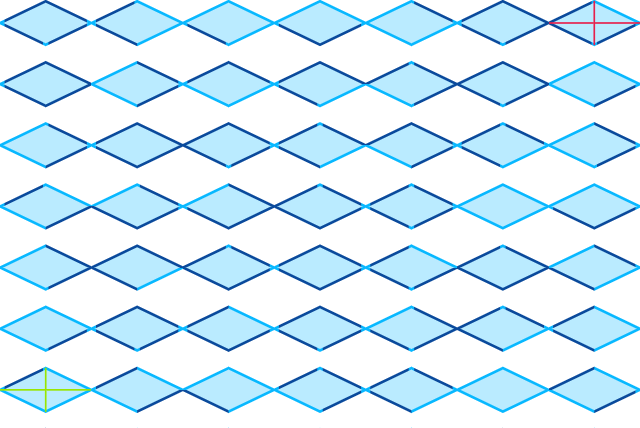
Reproduce this pattern procedurally as a WebGL 1 fragment shader.

```glsl
precision highp float;
uniform vec2 u_resolution;

float hash(vec2 p) {
  return fract(sin(dot(p, vec2(127.1, 311.7))) * 43758.5453);
}

// Antialiased coverage of a signed distance, in units of one cell height
float cover(float d) {
  return clamp(0.5 - d * u_resolution.y / 7.0, 0.0, 1.0);
}

// 1 when the edge on the given side of a diamond is bright; likelier near the border
float edgeLit(vec2 id, vec2 side) {
  vec2 r = abs(id - 3.0) / 3.0;
  float reach = max(r.x, r.y);
  return step(hash(id + side * vec2(17.0, 29.0)), 0.1 + 0.28 * reach * reach);
}

void main() {
  // 7 by 7 cells, each 1.5 wide and 1 high
  vec2 grid = gl_FragCoord.xy / u_resolution * 7.0;
  vec2 shifted = grid - vec2(0.0, 0.124);
  vec2 id = mod(floor(shifted), 7.0);
  vec2 q = (fract(shifted) - 0.5) * vec2(1.5, 1.0);
  vec2 a = abs(q);

  // Diamond distance
  vec2 radius = vec2(0.745, 0.356);
  float d = (dot(a, radius.yx) - radius.x * radius.y) / length(radius);

  // Each of the four edges picks its own shade
  float upper = step(0.0, q.y);
  float lit = mix(edgeLit(id, vec2(0.0, upper)), edgeLit(id, vec2(1.0, upper)), cover(-q.x));

  // Bright tips: top and bottom, then the joints shared by neighbours
  float tip = step(hash(id + vec2(53.0, 9.0 * upper)), 0.45);
  lit = max(lit, tip * cover(a.x - 0.045));
  vec2 jointId = mod(vec2(floor(grid.x + 0.5), id.y), 7.0);
  float joint = step(hash(jointId + 31.0), 0.7);
  lit = max(lit, joint * cover(0.675 - a.x));

  // Fill and outline
  vec3 lineColor = mix(vec3(0.04, 0.29, 0.61), vec3(0.03, 0.72, 1.0), lit);
  vec3 color = mix(vec3(1.0), vec3(0.73, 0.92, 1.0), cover(d));
  color = mix(color, lineColor, cover(abs(d) - 0.0215));

  // Crosses in the first and last cells
  float cross = min(a.y - 0.0137, max(a.x - 0.0137, a.y - 0.36));
  float first = 1.0 - step(0.5, id.x + id.y);
  float last = step(11.5, id.x + id.y);
  vec3 crossColor = mix(vec3(0.9, 0.13, 0.3), vec3(0.6, 0.9, 0.0), first);
  color = mix(color, crossColor, cover(cross) * (first + last));

  gl_FragColor = vec4(color, 1.0);
}
```
